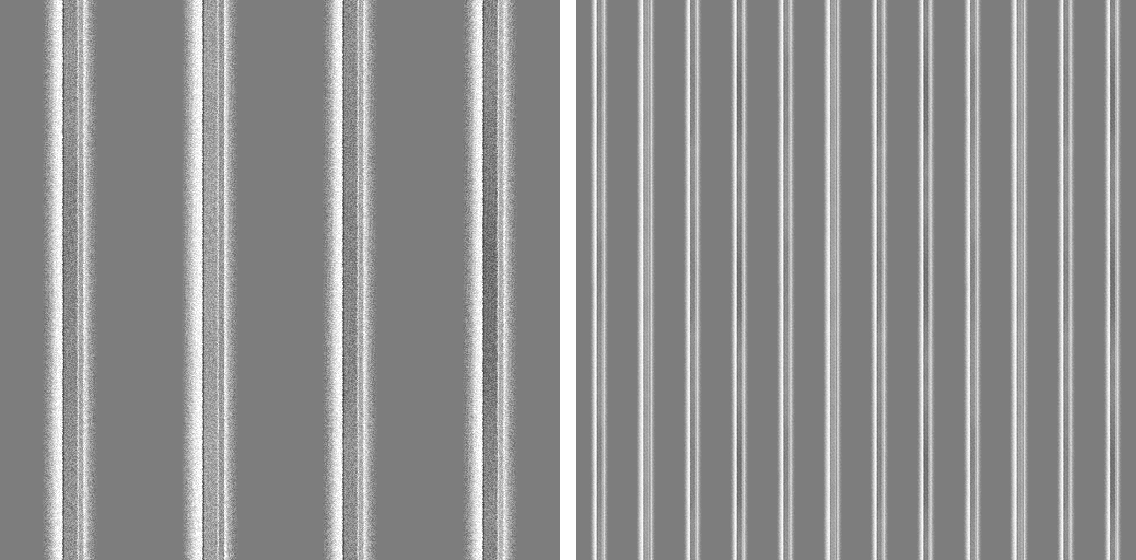
Left: one tile. Right: repeated 3 by 3.
Write a WebGL 2 fragment shader that draws this pattern.

```glsl
#version 300 es
precision highp float;
// Four grainy grey metal ribs running down a flat grey ground, seamless in both directions.

uniform vec2 u_resolution;
out vec4 outColor;

const float RIBS = 4.0;
const float GRAIN_CELLS = 512.0;
const float TAU = 6.2831853;

// Tones
const float GROUND = 0.49;
const float HIGHLIGHT = 0.95;
const float GROOVE = 0.27;

// Positions across one rib, as fractions of the repeat, from the dark groove
const float GROOVE_AT = 0.451;
const float GLOW_WIDTH = 0.158;
const float SEAM_AT = 0.107;
const float LIP_AT = 0.151;
const float FADE_WIDTH = 0.105;

// Per-rib wear: band tone, lip band tone, glow falloff, middle darkening
const vec4 WEAR[4] = vec4[4](
    vec4(0.56, 0.66, 1.25, 0.030),
    vec4(0.63, 0.60, 0.85, 0.005),
    vec4(0.54, 0.67, 1.30, 0.030),
    vec4(0.50, 0.70, 1.45, 0.045)
);

float hash(vec2 p) {
    return fract(sin(dot(p, vec2(127.1, 311.7))) * 43758.5453);
}

// Smooth noise along y that wraps after a whole number of cells
float wrapNoise(float y, float cells, float seed) {
    float p = y * cells;
    float i = floor(p);
    float f = smoothstep(0.0, 1.0, p - i);
    float a = hash(vec2(mod(i, cells), seed));
    float b = hash(vec2(mod(i + 1.0, cells), seed));
    return mix(a, b, f) - 0.5;
}

// Centred grain with a soft bell-shaped spread
float grain(vec2 uv) {
    vec2 cell = mod(floor(uv * GRAIN_CELLS), GRAIN_CELLS);
    return hash(cell) + hash(cell + 17.3) - 1.0;
}

float edge(float at, float x, float aa) {
    return smoothstep(at - 0.5 * aa, at + 0.5 * aa, x);
}

float line(float at, float halfWidth, float x, float aa) {
    return 1.0 - edge(halfWidth, abs(x - at), aa);
}

// Tone in x and grain strength in y across one rib
vec2 ribProfile(float x, vec4 wear, float shade, float lipAt, float aa) {
    // Broad glow rising to the groove
    float rise = clamp((x + GLOW_WIDTH) / (GLOW_WIDTH - 0.018), 0.0, 1.0);
    float glow = pow(smoothstep(0.0, 1.0, rise), wear.z);
    float tone = mix(GROUND, HIGHLIGHT + 0.03, glow);
    float rough = smoothstep(0.0, 0.3, rise);

    // Flat band, then the lighter lip band
    tone = mix(tone, wear.x + shade, edge(0.0, x, aa));
    tone = mix(tone, wear.y + 0.5 * shade, edge(SEAM_AT, x, aa));

    // Bright lip fading back to the ground
    float fall = clamp((x - lipAt) / FADE_WIDTH, 0.0, 1.0);
    float fade = pow(1.0 - fall, 2.0);
    float pastLip = edge(lipAt - 0.006, x, aa);
    tone = mix(tone, mix(GROUND, 0.88, fade), pastLip);
    rough *= mix(1.0, smoothstep(0.0, 0.45, 1.0 - fall), pastLip);

    // Thin lines: dark groove, bright seam, bright lip
    tone = mix(tone, GROOVE, 0.85 * line(0.0, 0.005, x, aa));
    tone = mix(tone, 0.92, 0.85 * line(SEAM_AT, 0.004, x, aa));
    tone = mix(tone, HIGHLIGHT, 0.6 * line(lipAt, 0.006, x, aa));
    return vec2(tone, rough);
}

void main() {
    vec2 uv = gl_FragCoord.xy / u_resolution;
    float aa = RIBS / u_resolution.x;

    // Locate the rib and its wear
    float rib = floor(uv.x * RIBS);
    vec4 wear = WEAR[int(mod(rib, RIBS))];
    float x = fract(uv.x * RIBS) - GROOVE_AT;

    // Ragged edges and slow shading along the length
    float row = mod(floor(uv.y * GRAIN_CELLS), GRAIN_CELLS);
    x += 0.004 * (hash(vec2(row, rib + 5.0)) - 0.5);
    float shade = wear.w * cos(TAU * uv.y) + 0.04 * wrapNoise(uv.y, 9.0, rib);
    wear.z += 0.25 * wrapNoise(uv.y, 5.0, rib + 11.0);
    float lipAt = LIP_AT + 0.08 * max(wear.x - 0.56, 0.0);

    vec2 profile = ribProfile(x, wear, shade, lipAt, aa);
    float tone = profile.x + 0.17 * profile.y * grain(uv);
    outColor = vec4(vec3(clamp(tone, 0.0, 1.0)), 1.0);
}
```
